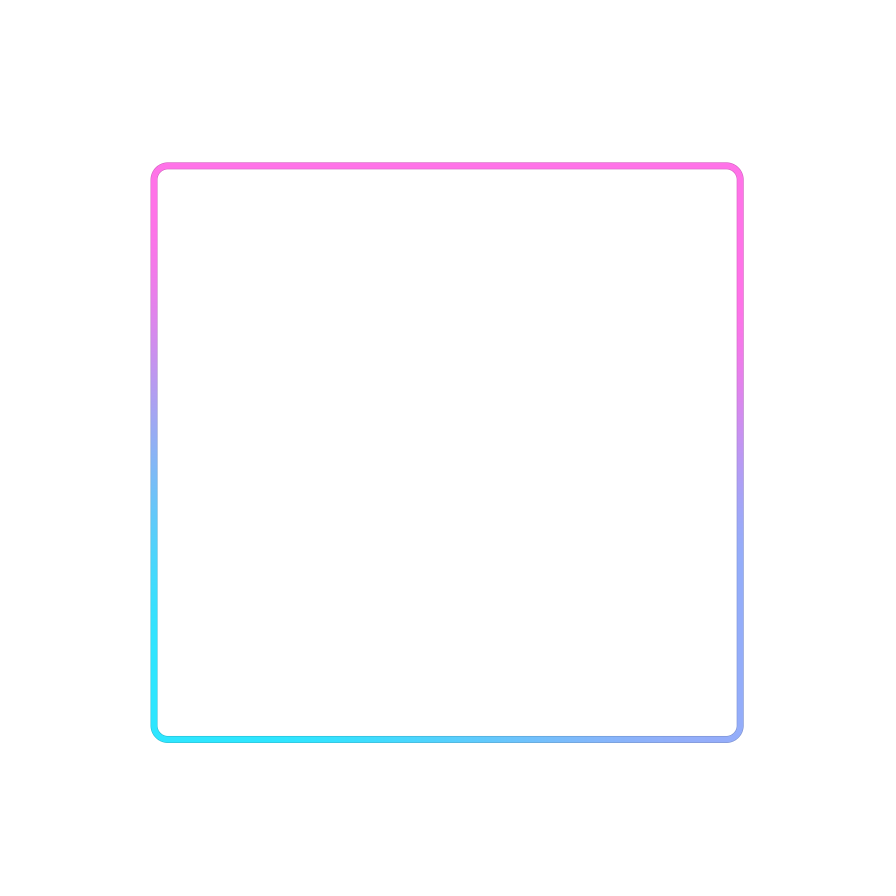
A Shadertoy shader for this background:

```glsl
#define FRAME_CENTER vec2(0.499, 0.4948)
#define FRAME_HALF vec2(0.331, 0.324)
#define CORNER_RADIUS 0.0195
#define BORDER_WIDTH 0.0078
#define RIM_WIDTH 0.0013
#define RIM_SHADE 0.18
#define PINK vec3(1.0, 0.45, 0.91)
#define CYAN vec3(0.18, 0.90, 1.0)
#define PERIWINKLE vec3(0.58, 0.68, 0.98)
#define PAPER vec3(1.0)

float roundedBox(vec2 p, vec2 halfSize, float radius) {
    vec2 q = abs(p) - halfSize + radius;
    return length(max(q, 0.0)) + min(max(q.x, q.y), 0.0) - radius;
}

// Cyan to periwinkle along the base, rising into pink
vec3 borderColor(vec2 uv) {
    vec3 base = mix(CYAN, PERIWINKLE, smoothstep(0.28, 0.80, uv.x));
    float across = clamp((uv.x - FRAME_CENTER.x) / (2.0 * FRAME_HALF.x) + 0.5, 0.0, 1.0);
    float riseStart = mix(0.25, 0.36, across);
    float riseEnd = mix(0.78, 0.68, across);
    return mix(base, PINK, smoothstep(riseStart, riseEnd, uv.y));
}

void mainImage(out vec4 fragColor, in vec2 fragCoord) {
    vec2 uv = fragCoord / iResolution.xy;
    float pixel = 1.0 / min(iResolution.x, iResolution.y);

    // Hollow rounded frame
    float outer = roundedBox(uv - FRAME_CENTER, FRAME_HALF, CORNER_RADIUS);
    float ring = abs(outer + 0.5 * BORDER_WIDTH) - 0.5 * BORDER_WIDTH;
    float coverage = clamp(0.5 - ring / pixel, 0.0, 1.0);

    // Fine darker rim on both sides of the stroke
    float rim = smoothstep(-RIM_WIDTH, 0.0, ring);
    vec3 stroke = borderColor(uv) * (1.0 - RIM_SHADE * rim);

    fragColor = vec4(mix(PAPER, stroke, coverage), 1.0);
}
```
